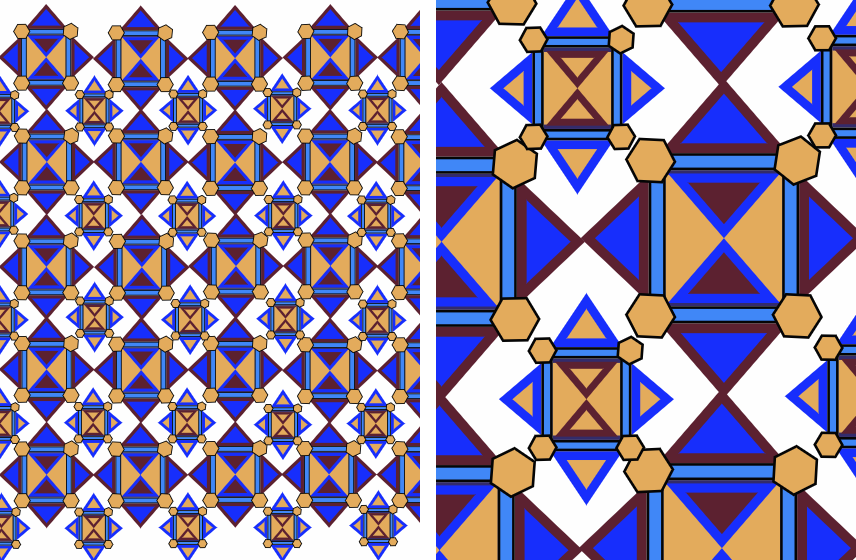
Left, the full canvas; right, a detail of the centre.
A Shadertoy shader for this pattern:

```glsl
const vec3 WHITE = vec3(0.995);
const vec3 BLACK = vec3(0.02);
const vec3 TAN = vec3(0.89, 0.67, 0.36);
const vec3 BLUE = vec3(0.09, 0.18, 0.99);
const vec3 SKY = vec3(0.25, 0.53, 0.97);
const vec3 MAROON = vec3(0.36, 0.13, 0.19);
const vec3 NAVY = vec3(0.20, 0.17, 0.42);

const float CANVAS_WIDTH = 5.76;
const vec2 PITCH = vec2(1.295, 1.428);
const float ROWS = 5.0;
const float INK = 0.012;

struct Motif {
    vec2 corner;      // hexagon centres
    vec2 bar;         // bar centre lines
    vec2 tip;         // outer triangle tips
    float thickness;  // bar thickness
    float hexRadius;
    float halfBase;   // outer triangle half base
    float border;     // outer triangle border
    float innerBorder;
    vec3 outerEdge, outerFill, innerEdge, innerFill;
};

vec2 gradientAt(vec2 cell) {
    float h = fract(sin(dot(cell, vec2(127.1, 311.7))) * 4375.85);
    return vec2(cos(6.2832 * h), sin(6.2832 * h));
}

float gradientNoise(vec2 p) {
    vec2 i = floor(p), f = p - i;
    vec2 u = f * f * f * (f * (f * 6.0 - 15.0) + 10.0);
    vec2 e = vec2(1.0, 0.0);
    float low = mix(dot(gradientAt(i), f), dot(gradientAt(i + e), f - e), u.x);
    float high = mix(dot(gradientAt(i + e.yx), f - e.yx), dot(gradientAt(i + 1.0), f - 1.0), u.x);
    return mix(low, high, u.y);
}

float boxDistance(vec2 p, vec2 halfSize) {
    vec2 d = abs(p) - halfSize;
    return max(d.x, d.y);
}

// Isosceles triangle pointing along +y
float triangleDistance(vec2 p, float base, float tip, float halfBase) {
    vec2 normal = normalize(vec2(tip - base, halfBase));
    return max(base - p.y, dot(vec2(abs(p.x), p.y - tip), normal));
}

float hexagonDistance(vec2 p, float radius, float angle) {
    float c = cos(angle), s = sin(angle);
    p = abs(mat2(c, s, -s, c) * p);
    return max(p.y, 0.866 * p.x + 0.5 * p.y) - 0.866 * radius;
}

vec3 paint(vec3 under, vec3 colour, float d, float aa) {
    return mix(under, colour, clamp(0.5 - d / aa, 0.0, 1.0));
}

vec3 paintBordered(vec3 under, vec3 edge, vec3 fill, float d, float width, float aa) {
    return paint(paint(under, edge, d, aa), fill, d + width, aa);
}

vec3 paintMotif(vec3 col, vec2 p, Motif m, float turn, float aa) {
    vec2 q = abs(p);
    vec2 outer = m.bar + 0.5 * m.thickness;
    vec2 inner = m.bar - 0.5 * m.thickness;

    // Four outward triangles
    float points = min(triangleDistance(q, outer.y, m.tip.y, m.halfBase),
                       triangleDistance(q.yx, outer.x, m.tip.x, m.halfBase));
    col = paintBordered(col, m.outerEdge, m.outerFill, points, m.border, aa);

    // Centre panel with two triangles meeting tip to tip
    col = paint(col, NAVY, boxDistance(p, inner), aa);
    col = paint(col, TAN, boxDistance(p, inner - vec2(0.0, 0.02)), aa);
    float hourglass = triangleDistance(vec2(q.x, -q.y), 0.015 - inner.y, 0.0, inner.x - 0.01);
    col = paintBordered(col, m.innerEdge, m.innerFill, hourglass, m.innerBorder, aa);

    // Frame bars
    float upright = boxDistance(q - vec2(m.bar.x, 0.0), vec2(0.5 * m.thickness, m.corner.y));
    float level = boxDistance(q - vec2(0.0, m.bar.y), vec2(m.corner.x, 0.5 * m.thickness));
    col = paintBordered(col, BLACK, SKY, upright, INK, aa);
    col = paintBordered(col, BLACK, SKY, level, INK, aa);

    // Corner hexagons, the upper right one turned
    float angle = turn + (p.x > 0.0 && p.y < 0.0 ? 0.42 : 0.0);
    vec2 fromCorner = p - m.corner * vec2(p.x < 0.0 ? -1.0 : 1.0, p.y < 0.0 ? -1.0 : 1.0);
    float hex = hexagonDistance(fromCorner, m.hexRadius, angle);
    return paintBordered(col, BLACK, TAN, hex, INK, aa);
}

// Repeats a motif on a slightly uneven grid with a fixed number of rows
vec3 paintGrid(vec3 col, vec2 p, vec2 first, Motif m, float drift, float aa) {
    vec2 base = floor((p - first) / PITCH);
    for (int k = 0; k < 4; k++) {
        vec2 cell = base + vec2(k % 2, k / 2);
        if (cell.y < 0.0 || cell.y >= ROWS) continue;
        vec2 seed = cell * 0.73 + first * 3.1 + 0.37;
        vec2 shift = drift * vec2(gradientNoise(seed), gradientNoise(seed + 19.4));
        float turn = 0.15 * gradientNoise(seed + 41.6);
        col = paintMotif(col, p - first - cell * PITCH - shift, m, turn, aa);
    }
    return col;
}

void mainImage(out vec4 fragColor, in vec2 fragCoord) {
    float aa = CANVAS_WIDTH / iResolution.x;
    vec2 p = vec2(fragCoord.x, iResolution.y - fragCoord.y) * aa;

    Motif large = Motif(vec2(0.335, 0.355), vec2(0.305, 0.35), vec2(0.655, 0.73),
        0.078, 0.118, 0.295, 0.045, 0.042, MAROON, BLUE, BLUE, MAROON);
    Motif small = Motif(vec2(0.20, 0.222), vec2(0.18, 0.212), vec2(0.40, 0.485),
        0.052, 0.07, 0.165, 0.04, 0.032, BLUE, TAN, MAROON, TAN);

    vec3 col = paintGrid(WHITE, p, vec2(0.64, 0.795), large, 0.03, aa);
    col = paintGrid(col, p, vec2(-0.005, 1.52), small, 0.06, aa);
    fragColor = vec4(col, 1.0);
}
```
